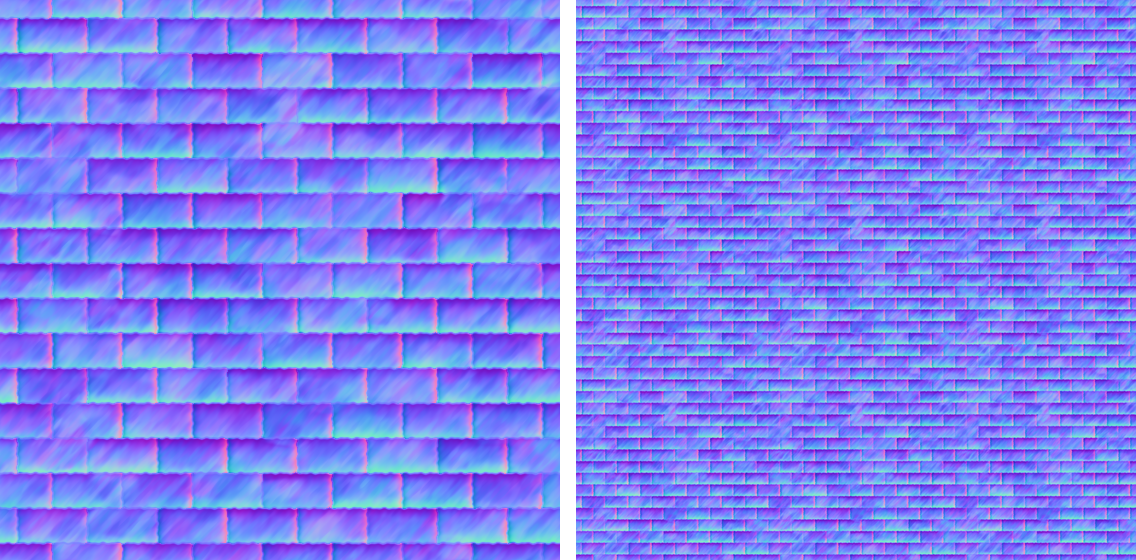
Left, the tile; right, the same tile 3 across and 3 down.
Reproduce this texture map procedurally as a Shadertoy shader.

```glsl
const vec2 BRICKS = vec2(8.0, 16.0);         // whole bricks across and down
const vec2 BRICK_SIZE = vec2(2.0, 1.0);      // measured in course heights
const vec2 JOINT_OFFSET = vec2(0.25, 0.48);  // position of the first joints
const float RISE = 0.06;                     // joint floor to bevel
const vec2 BEVEL_FALLOFF = vec2(0.075, 0.18);
const vec2 HIGH_EDGE = vec2(3.0, 1.75);      // right and top bevel slopes
const vec2 LOW_EDGE = vec2(1.9, 1.55);       // left and bottom bevel slopes
const vec2 STRENGTH_RANGE = vec2(0.3, 1.3);  // variation between bricks
const vec2 BASE_SLOPE = vec2(-0.05, 0.0);
const float TILT = 0.12;
const float WEAR = 0.75;
const float WOBBLE = 0.012;
const float BROAD_RELIEF = 0.17;
const float STREAK_RELIEF = 0.16;
const float GRAIN_RELIEF = 0.08;
const float CELL_SHARPNESS = 6.0;
const float TAU = 6.2831853;

vec4 hash4(vec2 p) {
    vec4 q = fract(p.xyxy * vec4(0.1031, 0.1030, 0.0973, 0.1099));
    q += dot(q, q.wzxy + 33.33);
    return fract((q.xxyz + q.yzzw) * q.zywx);
}

// Smoothly blended cellular noise: a random slope per cell, wrapping at period.
vec2 cellSlope(vec2 p, vec2 period, float seed) {
    vec2 base = floor(p);
    vec2 sum = vec2(0.0);
    float total = 0.0;
    for (int j = -1; j <= 1; j++) {
        for (int i = -1; i <= 1; i++) {
            vec2 cell = base + vec2(i, j);
            vec4 h = hash4(mod(cell, period) + seed);
            vec2 d = cell + 0.2 + 0.6 * h.xy - p;
            float weight = exp(-CELL_SHARPNESS * dot(d, d));
            sum += weight * (2.0 * h.zw - 1.0);
            total += weight;
        }
    }
    return sum / total;
}

// Integer-frequency sines keep the uneven joints seamless.
vec2 wobble(vec2 uv) {
    vec2 a = sin(TAU * (uv.yx * vec2(37.0, 41.0) + uv * vec2(5.0, 7.0)));
    vec2 b = sin(TAU * (uv.yx * vec2(83.0, 71.0) - uv * vec2(13.0, 11.0)));
    return WOBBLE * (a + 0.7 * b);
}

vec2 bevel(vec2 edgeDistance) {
    return smoothstep(0.0, RISE, edgeDistance) * exp(-edgeDistance / BEVEL_FALLOFF);
}

// Rough stone: broad dents, diagonal tooling streaks and fine grain.
vec2 stoneRelief(vec2 uv) {
    const vec2 broad = vec2(20.0, 28.0);
    const vec2 streak = vec2(18.0, 52.0);
    const vec2 grain = vec2(56.0, 112.0);
    vec2 diagonal = vec2(uv.x, uv.y - uv.x);
    return BROAD_RELIEF * cellSlope(uv * broad, broad, 3.0)
         + STREAK_RELIEF * cellSlope(diagonal * streak, streak, 151.0)
         + GRAIN_RELIEF * cellSlope(diagonal * grain, grain, 307.0);
}

void mainImage(out vec4 fragColor, in vec2 fragCoord) {
    vec2 uv = fragCoord / iResolution.xy;

    // Running bond: alternate courses shift by half a brick
    vec2 grid = uv * BRICKS + wobble(uv) / BRICK_SIZE;
    grid.y -= JOINT_OFFSET.y;
    float course = floor(grid.y);
    grid.x -= JOINT_OFFSET.x + 0.5 * mod(course, 2.0);
    vec2 brick = mod(floor(grid), BRICKS);
    vec2 low = fract(grid) * BRICK_SIZE;
    vec2 high = BRICK_SIZE - low;

    // Each brick gets its own edge strengths and tilt
    vec4 strength = mix(vec4(STRENGTH_RANGE.x), vec4(STRENGTH_RANGE.y), hash4(brick + 61.0));
    vec2 tilt = TILT * (2.0 * hash4(brick + 223.0).xy - 1.0);

    // Worn patches soften the bevels and roughen the face
    const vec2 wearCells = vec2(13.0, 19.0);
    float wear = smoothstep(0.15, 0.8, cellSlope(uv * wearCells, wearCells, 419.0).x);

    vec2 slope = HIGH_EDGE * strength.xy * bevel(high) - LOW_EDGE * strength.zw * bevel(low);
    slope *= vec2(1.0, -1.0) * (1.0 - WEAR * wear);

    vec2 nearest = min(low, high);
    float face = smoothstep(0.0, RISE, min(nearest.x, nearest.y));
    slope += BASE_SLOPE + tilt * face;
    slope += stoneRelief(uv) * mix(0.5, 1.0, face) * (1.0 + 0.5 * wear);

    // Encode the unit surface normal as colour
    vec3 normal = normalize(vec3(slope, 1.0));
    fragColor = vec4(0.5 + 0.5 * normal, 1.0);
}
```
